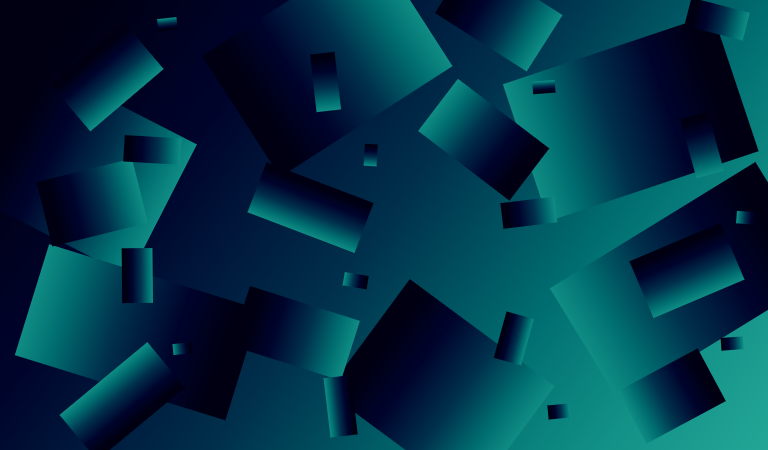
This background is drawn by a WebGL 1 fragment shader. Its source:

```glsl
precision highp float;
uniform vec2 u_resolution;

#define LARGE_COUNT 6
#define MEDIUM_COUNT 9
#define SMALL_COUNT 8
#define TINY_COUNT 8
#define LARGE_HALF vec2(0.235, 0.145)
#define MEDIUM_HALF vec2(0.115, 0.066)
#define SMALL_HALF vec2(0.06, 0.031)
#define TINY_HALF vec2(0.024, 0.014)
#define RING_RADIUS vec2(0.42, 0.37)
#define SCATTER_START vec2(0.12, 0.55)
#define LIGHT_DIR vec2(0.8, -0.6)
#define CARD_BRIGHTNESS 0.83

float hash(float n) {
  return fract(sin(n * 12.9898 + 4.137) * 4375.85);
}

// Black through navy to teal
vec3 ramp(float t) {
  vec3 c = mix(vec3(0.0, 0.0, 0.07), vec3(0.0, 0.015, 0.175), smoothstep(0.05, 0.3, t));
  c = mix(c, vec3(0.0, 0.19, 0.30), clamp((t - 0.27) / 0.23, 0.0, 1.0));
  c = mix(c, vec3(0.0, 0.43, 0.44), clamp((t - 0.5) / 0.2, 0.0, 1.0));
  c = mix(c, vec3(0.07, 0.57, 0.53), clamp((t - 0.7) / 0.15, 0.0, 1.0));
  return mix(c, vec3(0.14, 0.65, 0.59), clamp((t - 0.85) / 0.15, 0.0, 1.0));
}

vec2 rotate(vec2 p, float a) {
  float c = cos(a), s = sin(a);
  return vec2(c * p.x + s * p.y, c * p.y - s * p.x);
}

// Large cards sit on a ring, the others on an even quasi-random scatter
vec2 cardCentre(int i, float id) {
  if (i < LARGE_COUNT) {
    float a = 0.7 + 6.2832 * id / float(LARGE_COUNT);
    return 0.5 + RING_RADIUS * vec2(cos(a), sin(a));
  }
  return fract(SCATTER_START + (id - float(LARGE_COUNT)) * vec2(0.7549, 0.5698));
}

vec2 cardHalfSize(int i) {
  if (i < LARGE_COUNT) return LARGE_HALF;
  if (i < LARGE_COUNT + MEDIUM_COUNT) return MEDIUM_HALF;
  if (i < LARGE_COUNT + MEDIUM_COUNT + SMALL_COUNT) return SMALL_HALF;
  return TINY_HALF;
}

// Big cards lean either way; little ones lie nearly flat or stand upright
float cardAngle(int i, float id) {
  float side = hash(id + 31.0) < 0.5 ? -1.0 : 1.0;
  if (i < LARGE_COUNT + MEDIUM_COUNT) return side * mix(0.22, 0.72, hash(id + 47.0));
  float upright = hash(id + 59.0) < 0.4 ? 1.5708 : 0.0;
  return upright + side * 0.32 * hash(id + 47.0);
}

void main() {
  vec2 aspect = vec2(u_resolution.x / u_resolution.y, 1.0);
  vec2 p = gl_FragCoord.xy / u_resolution.y;

  // Diagonal backdrop, dark at upper left
  float span = dot(aspect, abs(LIGHT_DIR));
  vec3 color = ramp(dot(p - vec2(0.0, 1.0), LIGHT_DIR) / span);

  // Overlapping cards, largest at the back
  for (int i = 0; i < LARGE_COUNT + MEDIUM_COUNT + SMALL_COUNT + TINY_COUNT; i++) {
    float id = float(i);
    vec2 halfSize = cardHalfSize(i) * mix(vec2(0.85), vec2(1.15), vec2(hash(id), hash(id + 13.0)));
    vec2 q = rotate(p - cardCentre(i, id) * aspect, cardAngle(i, id));

    // Shade along one of the card's own axes, in either direction
    vec2 local = q / halfSize;
    float along = hash(id + 71.0) < 0.6 ? local.x : local.y;
    float shade = 0.5 + 0.5 * along * (hash(id + 83.0) < 0.5 ? -1.0 : 1.0);

    vec2 edge = abs(q) - halfSize;
    float coverage = clamp(0.5 - max(edge.x, edge.y) * u_resolution.y, 0.0, 1.0);
    color = mix(color, ramp(shade * CARD_BRIGHTNESS), coverage);
  }

  gl_FragColor = vec4(color, 1.0);
}
```
